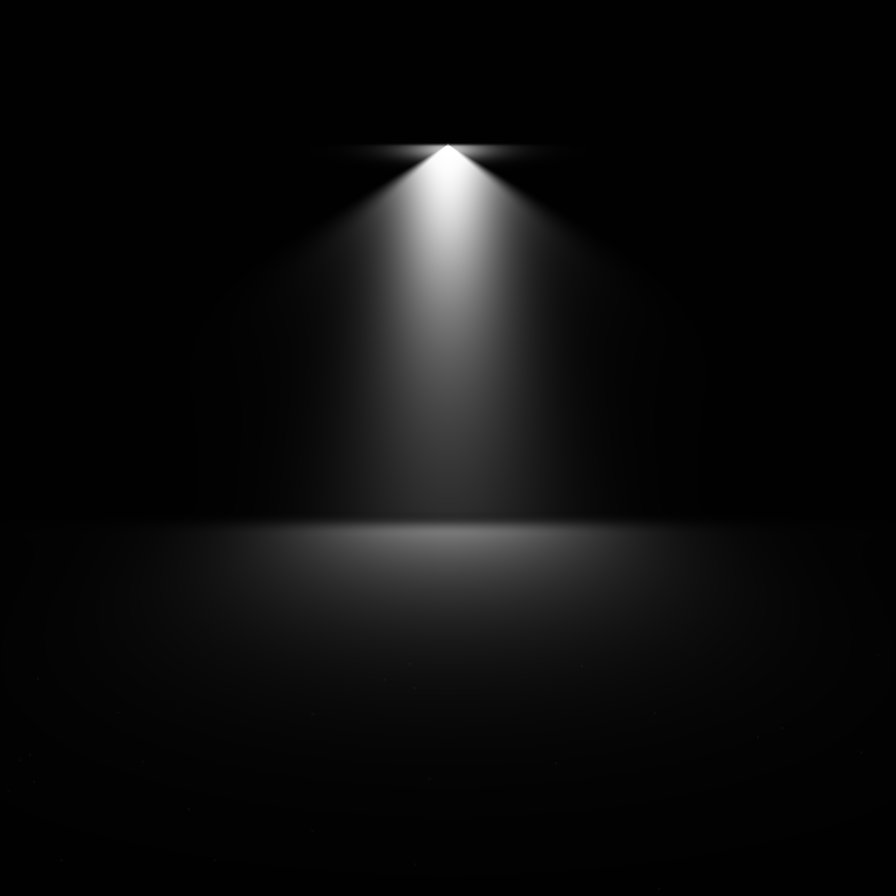
Reproduce this background procedurally as a WebGL 2 fragment shader.

```glsl
#version 300 es
precision highp float;

uniform vec2 u_resolution;
out vec4 outColor;

float gauss(float x, float sigma) {
    return exp(-0.5 * x * x / (sigma * sigma));
}

float screenBlend(float a, float b) {
    return 1.0 - (1.0 - a) * (1.0 - b);
}

vec2 hash2(vec2 cell) {
    vec2 q = vec2(dot(cell, vec2(127.1, 311.7)), dot(cell, vec2(269.5, 183.3)));
    return fract(sin(q) * 4375.85);
}

// Narrow shaft, widening and dimming with depth below the lamp
float shaft(float x, float depth) {
    float fall = depth / 0.18;
    return 0.94 / (1.0 + fall * fall) * gauss(x, 0.026 + 0.135 * depth);
}

// Wide cone with soft slanted edges
float cone(float x, float depth, float reach) {
    float glow = min(1.4 * exp(-length(vec2(x, depth)) / reach), 0.85);
    return glow + 0.025 * gauss(x, 0.13);
}

float coneMask(float x, float depth) {
    return 1.0 - smoothstep(1.05, 1.75, abs(x) / max(depth, 0.001));
}

// Thin flare hugging the underside of the lamp
float flare(float x, float depth) {
    return 0.78 * exp(-x * x / (0.0012 + 0.02 * abs(x))) * gauss(depth - 0.006, 0.008);
}

// Pool of light on the floor, spreading towards the viewer
float pool(float x, float nearness) {
    float rise = smoothstep(-0.006, 0.02, nearness);
    float fade = exp(-max(nearness, 0.0) / 0.075);
    float spread = gauss(x, 0.115 + 0.7 * max(nearness, 0.0));
    return rise * fade * (0.56 * spread + 0.04 * exp(-abs(x) / 0.3));
}

// Sparse cellular dust
float dust(vec2 p, float cells) {
    vec2 cell = floor(p * cells);
    vec2 seed = hash2(cell);
    float dist = length(fract(p * cells) - 0.2 - 0.6 * seed);
    float present = step(0.94, hash2(cell + 17.0).x);
    return present * (1.0 - smoothstep(0.02, 0.08, dist));
}

void main() {
    const float lampHeight = 0.839;
    const float horizon = 0.423;
    vec2 uv = gl_FragCoord.xy / u_resolution;
    float x = uv.x - 0.5;
    float depth = lampHeight - uv.y;
    float nearness = horizon - uv.y;

    // Light in the air
    float below = smoothstep(-0.002, 0.003, depth);
    float wall = 1.0 - smoothstep(-0.007, 0.007, nearness);
    float beam = screenBlend(shaft(x, max(depth, 0.0)), cone(x, depth, 0.052));
    float air = screenBlend(beam * coneMask(x, depth), flare(x, depth)) * below * wall;

    // Light on the floor
    float ground = pool(x, nearness);
    ground += 0.03 * dust(uv, 36.0) * smoothstep(0.1, 0.18, nearness);

    float light = air + ground + 0.003;
    outColor = vec4(vec3(clamp(light, 0.0, 1.0)), 1.0);
}
```
